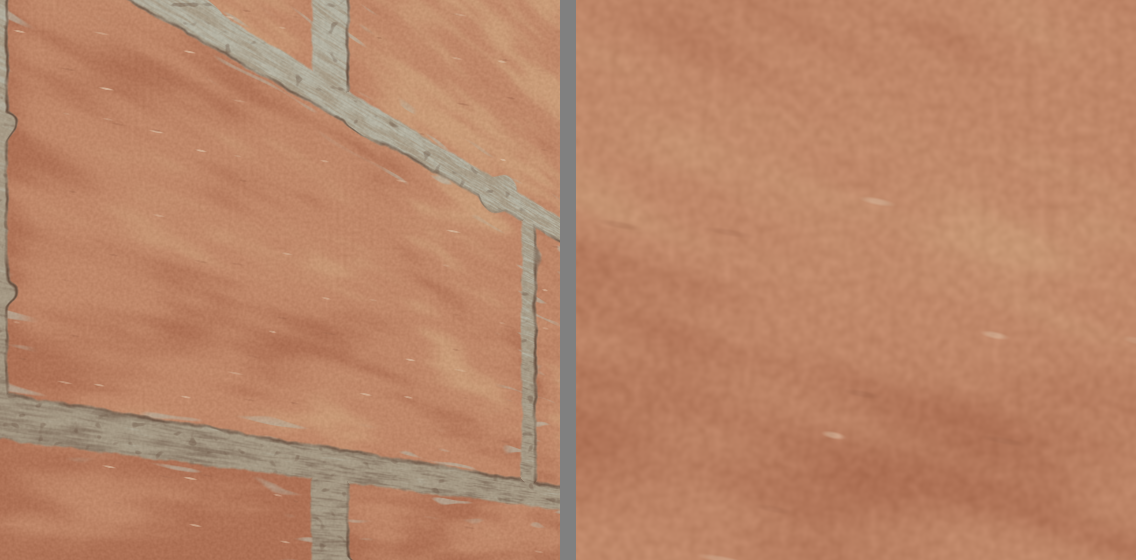
Left, the full canvas; right, a detail of the centre.
Give the GLSL for this texture, as a WebGL 1 fragment shader.

```glsl
precision highp float;

uniform vec2 u_resolution;

#define VANISH vec2(2.1, -0.049)
#define BED_SLOPE 0.146
#define COURSE_STEP 0.434
#define BRICK_STEP 0.832
#define BRICK_SHIFT 0.014
#define BOND_OFFSET 0.487
#define BED_HALF 0.046
#define HEAD_HALF 0.025
#define EDGE_WEAR 0.004
#define SHADOW_WIDTH 0.005
#define FLECK_GRID 13.0
#define GRAIN 0.035

const vec3 CLAY_DARK = vec3(0.68, 0.44, 0.33);
const vec3 CLAY_MID = vec3(0.75, 0.53, 0.41);
const vec3 CLAY_LIGHT = vec3(0.79, 0.61, 0.47);
const vec3 MORTAR_DARK = vec3(0.54, 0.47, 0.40);
const vec3 MORTAR_MID = vec3(0.65, 0.60, 0.52);
const vec3 MORTAR_LIGHT = vec3(0.71, 0.70, 0.64);
const vec3 SHADOW = vec3(0.38, 0.28, 0.22);

float hash(vec2 p) {
  return fract(sin(dot(p, vec2(127.1, 311.7))) * 43758.5);
}

vec2 gradient(vec2 cell) {
  float angle = 6.2832 * hash(cell);
  return vec2(cos(angle), sin(angle));
}

float noise(vec2 p) {
  vec2 i = floor(p), f = fract(p);
  vec2 w = f * f * f * (f * (f * 6.0 - 15.0) + 10.0);
  vec2 e = vec2(1.0, 0.0);
  float low = mix(dot(gradient(i), f), dot(gradient(i + e), f - e), w.x);
  float high = mix(dot(gradient(i + e.yx), f - e.yx), dot(gradient(i + 1.0), f - 1.0), w.x);
  return mix(low, high, w.y);
}

float fbm(vec2 p) {
  float sum = 0.0, amp = 1.0;
  for (int i = 0; i < 4; i++) {
    sum += amp * noise(p);
    p = p * 2.03 + 17.3;
    amp *= 0.5;
  }
  return sum;
}

vec3 ramp(vec3 dark, vec3 mid, vec3 light, float t) {
  return mix(mix(dark, mid, smoothstep(0.0, 0.5, t)), light, smoothstep(0.5, 1.0, t));
}

// Short pale scratches, at most one per cell
float flecks(vec2 p) {
  vec2 q = vec2(p.x, p.y + 0.18 * p.x) * FLECK_GRID;
  vec2 id = floor(q);
  vec2 center = 0.3 + 0.4 * vec2(hash(id + 3.1), hash(id + 7.7));
  vec2 size = vec2(0.08 + 0.14 * hash(id + 5.3), 0.035);
  float shape = 1.0 - smoothstep(0.3, 1.0, length((fract(q) - center) / size));
  return shape * step(0.72, hash(id)) * (0.3 + 0.7 * hash(id + 9.2));
}

void main() {
  vec2 p = gl_FragCoord.xy / u_resolution;
  float soft = 0.0015 + 0.8 / u_resolution.y;

  // Wall coordinates in perspective
  float depth = VANISH.x - p.x;
  float along = p.x / depth;
  float up = ((p.y - VANISH.y) / depth - BED_SLOPE) / COURSE_STEP;
  vec2 wall = vec2(along, up);
  float row = floor(up);
  float odd = mod(row, 2.0);
  float column = (along + BRICK_SHIFT) / BRICK_STEP - BOND_OFFSET * odd;
  vec2 f = vec2(fract(column), up - row);
  vec2 brick = vec2(floor(column), row);

  // Distance inside the brick, with worn and chipped edges
  vec2 cellSize = vec2(BRICK_STEP * depth * depth / VANISH.x, 0.9 * COURSE_STEP * depth);
  vec2 margin = vec2(HEAD_HALF + 0.012 * odd, BED_HALF);
  vec2 edge = (min(f, 1.0 - f) - margin) * cellSize;
  float d = min(edge.x, edge.y);
  d += EDGE_WEAR * (noise(p * 21.0) + 0.6 * noise(p * 67.0));
  d -= 0.018 * smoothstep(0.25, 0.5, noise(p * 10.0 + 4.7));
  float clayMask = smoothstep(-soft, soft, d);

  // Clay: broad light, cloudy fired tones and streaks
  float tone = 0.2 + 0.36 * p.x + 0.24 * p.y + 0.26 * min(row, 0.0);
  tone += 0.55 * fbm(wall * vec2(4.0, 5.0) + brick * 3.7);
  tone += 0.25 * noise(wall * vec2(9.0, 26.0) + 8.0);
  tone += 0.12 * (hash(brick) - 0.5);
  tone -= 0.16 * (1.0 - smoothstep(0.0, 0.06, edge.x));
  vec3 clay = ramp(CLAY_DARK, CLAY_MID, CLAY_LIGHT, tone);

  // Mortar smears near the joints, pale flecks and dark pits
  float smear = smoothstep(0.3, 0.48, noise(wall * vec2(13.0, 34.0) + 2.6));
  smear *= 1.0 - smoothstep(0.01, 0.055, d);
  clay = mix(clay, MORTAR_LIGHT, 0.65 * smear);
  clay = mix(clay, vec3(0.86, 0.76, 0.66), 0.7 * flecks(p));
  clay = mix(clay, CLAY_DARK * 0.85, 0.35 * flecks(p + vec2(0.37, 0.61)));

  // Mortar: streaked along the courses, paler toward the top
  float paste = 0.45 + 0.6 * (p.y - 0.5) + 0.2 * p.x;
  paste += 0.35 * fbm(wall * vec2(12.0, 40.0)) + 0.3 * noise(wall * vec2(35.0, 150.0));
  vec3 mortar = ramp(MORTAR_DARK, MORTAR_MID, MORTAR_LIGHT, paste);
  float speck = smoothstep(0.3, 0.5, noise(p * vec2(48.0, 60.0)));
  mortar = mix(mortar, SHADOW, 0.35 * speck);

  // Broken shadow lines beside the middle course and right of head joints
  float lineShape = 1.0 - smoothstep(0.0, SHADOW_WIDTH, abs(d + 0.002));
  float headSide = step(edge.x, edge.y) * step(f.x, 0.5);
  float bedSide = step(edge.y, edge.x) * (1.0 - odd);
  float broken = smoothstep(-0.35, 0.3, noise(p * 17.0 + 6.0));
  float shadow = lineShape * max(headSide, 0.8 * bedSide) * (0.25 + 0.6 * broken);

  vec3 color = mix(mortar, clay, clayMask);
  color = mix(color, SHADOW, shadow);
  color += GRAIN * (noise(p * 150.0) + 0.6 * noise(p * 240.0 + 31.0));
  gl_FragColor = vec4(clamp(color, 0.0, 1.0), 1.0);
}
```
